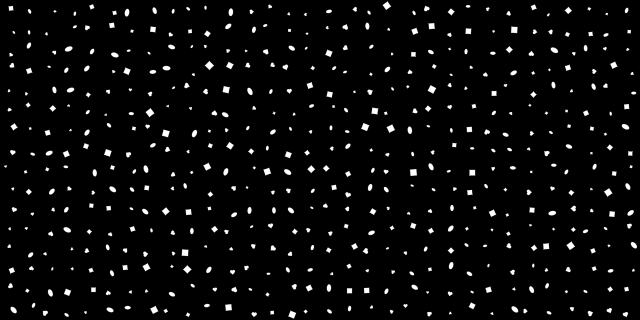
Give the GLSL for this pattern, as a WebGL 1 fragment shader.

```glsl
precision highp float;
// Jittered grid of small white squares, ellipses and hearts, randomly turned, on black.

uniform vec2 u_resolution;

#define ROWS 16.0                      // cells per canvas height
#define JITTER 0.25                    // largest offset from the cell centre
#define SQUARE_SIZE vec2(0.050, 0.160) // half side, min and max, in cells
#define ELLIPSE_SIZE vec2(0.080, 0.200) // long semi-axis, min and max
#define ELLIPSE_RATIO 0.58             // short axis over long axis
#define HEART_SIZE vec2(0.036, 0.084)  // half side of the heart's square body
#define SOFTNESS 0.7                   // half width of the edge ramp, in pixels
#define INK vec3(1.0)
#define GROUND vec3(0.0)

const float TAU = 6.2831853;

// Three random values in 0..1 for a cell
vec3 hash3(vec2 cell, float seed) {
  vec3 p = fract(vec3(cell.xyx + seed) * vec3(0.1031, 0.1030, 0.0973));
  p += dot(p, p.yxz + 33.33);
  return fract((p.xxy + p.yzz) * p.zyx);
}

mat2 rotation(float angle) {
  float c = cos(angle), s = sin(angle);
  return mat2(c, s, -s, c);
}

float squareDistance(vec2 p, float halfSide) {
  vec2 q = abs(p) - halfSide;
  return length(max(q, 0.0)) + min(max(q.x, q.y), 0.0);
}

// First-order distance: implicit value divided by its gradient
float ellipseDistance(vec2 p, vec2 axes) {
  float level = length(p / axes);
  float slope = length(p / (axes * axes));
  return level * (level - 1.0) / max(slope, 0.001);
}

// A square body with a round lobe on two adjacent sides
float heartDistance(vec2 p, float s) {
  p += 0.25 * s;
  float lobes = min(length(p - vec2(s, 0.0)), length(p - vec2(0.0, s))) - s;
  return min(squareDistance(p, s), lobes);
}

void main() {
  vec2 grid = gl_FragCoord.xy / u_resolution.y * ROWS;
  vec2 cell = floor(grid);
  vec3 place = hash3(cell, 17.3);
  vec3 look = hash3(cell, 71.9);

  // Local frame of the grain
  vec2 p = fract(grid) - 0.5 - JITTER * (2.0 * place.xy - 1.0);
  p = rotation(TAU * place.z) * p;

  // One of three shapes, equally likely
  float d;
  if (look.x < 0.333) {
    d = squareDistance(p, mix(SQUARE_SIZE.x, SQUARE_SIZE.y, look.y));
  } else if (look.x < 0.667) {
    float axis = mix(ELLIPSE_SIZE.x, ELLIPSE_SIZE.y, look.y);
    d = ellipseDistance(p, axis * vec2(1.0, ELLIPSE_RATIO));
  } else {
    d = heartDistance(p, mix(HEART_SIZE.x, HEART_SIZE.y, look.y));
  }

  // Antialiased fill
  float edge = SOFTNESS * ROWS / u_resolution.y;
  float cover = 1.0 - smoothstep(-edge, edge, d);
  gl_FragColor = vec4(mix(GROUND, INK, cover), 1.0);
}
```
